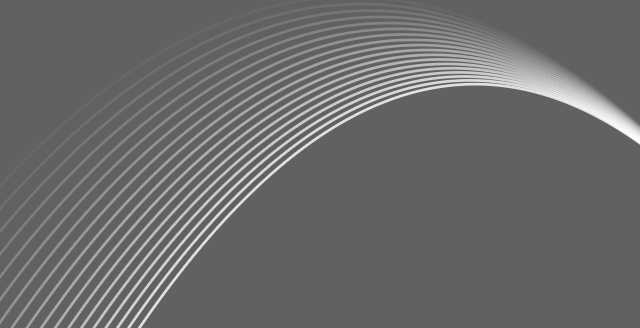
A WebGL 2 fragment shader for this background:

```glsl
#version 300 es
precision highp float;
// A fan of pale translucent arcs on flat grey, spreading at the lower left
// and gathering at the right edge. Each arc is a parabola blended between an
// outer and an inner one; arcs are layered in order, growing more opaque.

uniform vec2 u_resolution;
out vec4 fragColor;

// Lengths are in canvas widths, with the origin at the lower left.
const int ARC_COUNT = 18;
const vec2 OUTER_APEX = vec2(0.548, 0.517);
const vec2 INNER_APEX = vec2(0.742, 0.381);
const float OUTER_BEND = 0.983;
const float INNER_BEND = 1.386;
const float HALF_WIDTH = 0.0021;
const float OUTER_ALPHA = 0.04;
const float INNER_ALPHA = 0.81;
const vec3 BACKGROUND = vec3(0.38);
const vec3 ARC_COLOR = vec3(1.0);

// Height (x) and slope (y) of a downward parabola.
vec2 parabola(float x, vec2 apex, float bend) {
    float offset = x - apex.x;
    return vec2(apex.y - bend * offset * offset, -2.0 * bend * offset);
}

// Share of a pixel covered by a stroke at the given distance.
float strokeCoverage(float dist, float pixel) {
    float outerEdge = min(dist + 0.5 * pixel, HALF_WIDTH);
    float innerEdge = max(dist - 0.5 * pixel, -HALF_WIDTH);
    return clamp((outerEdge - innerEdge) / pixel, 0.0, 1.0);
}

void main() {
    vec2 p = gl_FragCoord.xy / u_resolution.x;
    float pixel = 1.0 / u_resolution.x;
    vec2 outerArc = parabola(p.x, OUTER_APEX, OUTER_BEND);
    vec2 innerArc = parabola(p.x, INNER_APEX, INNER_BEND);
    vec3 color = BACKGROUND;

    // Layer the arcs from the faint outer one to the bright inner one.
    for (int i = 0; i < ARC_COUNT; i++) {
        float blend = float(i) / float(ARC_COUNT - 1);
        vec2 arc = mix(outerArc, innerArc, blend);
        // Dividing by the slope length turns vertical gap into distance.
        float dist = abs(p.y - arc.x) / sqrt(1.0 + arc.y * arc.y);
        float alpha = mix(OUTER_ALPHA, INNER_ALPHA, blend);
        color = mix(color, ARC_COLOR, alpha * strokeCoverage(dist, pixel));
    }

    fragColor = vec4(color, 1.0);
}
```
